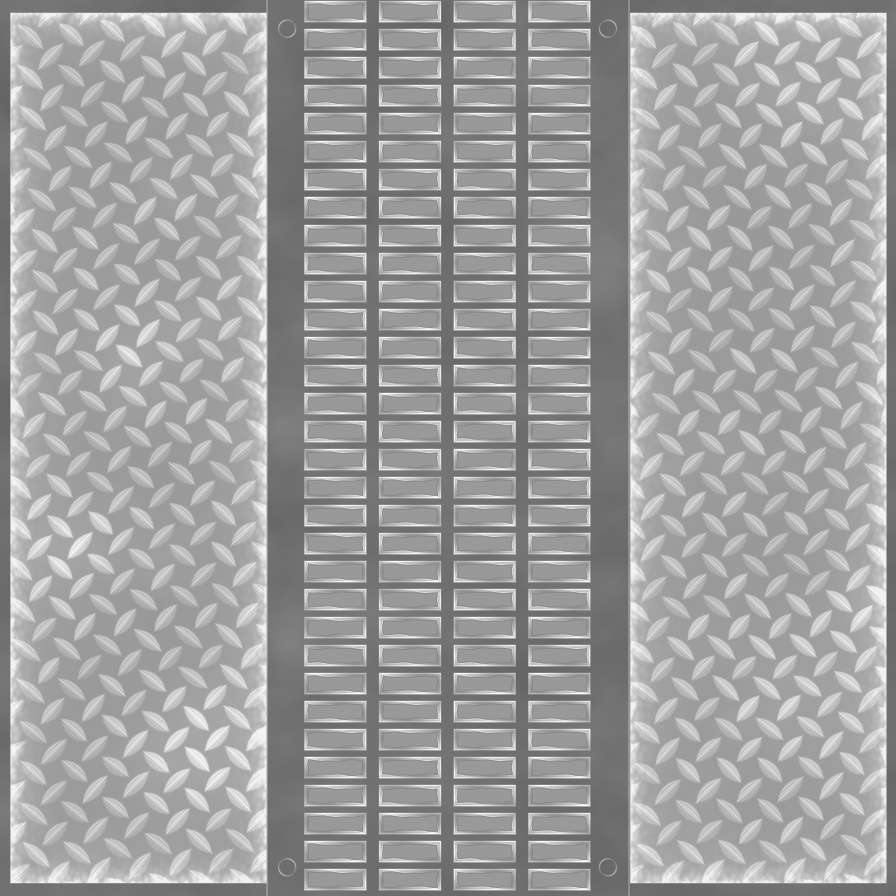
This texture map is drawn by a Shadertoy shader. Its source:

```glsl
float hash(vec2 p) {
    return fract(sin(dot(p, vec2(127.1, 311.7))) * 43758.5);
}

// Coverage of a shape from its signed distance, softened by a width
float fill(float d, float soft) {
    return 1.0 - smoothstep(-soft, soft, d);
}

float boxDist(vec2 p, vec2 halfSize) {
    vec2 d = abs(p) - halfSize;
    return length(max(d, 0.0)) + min(max(d.x, d.y), 0.0);
}

// Distance to the nearest scattered cell point
float cellular(vec2 p) {
    vec2 id = floor(p);
    float nearest = 1.0;
    for (int y = -1; y <= 1; y++) {
        for (int x = -1; x <= 1; x++) {
            vec2 c = id + vec2(x, y);
            vec2 point = c + vec2(hash(c), hash(c + 17.0));
            nearest = min(nearest, length(p - point));
        }
    }
    return nearest;
}

// Soft clouds from layered sines, about -1 to 1
float clouds(vec2 p) {
    float sum = 0.0, amp = 0.5;
    for (int i = 0; i < 4; i++) {
        sum += amp * sin(p.x + 1.7 * sin(p.y * 0.8)) * sin(p.y + 1.3 * sin(p.x * 0.7));
        p = mat2(1.2, 1.5, -1.5, 1.2) * p + 2.3;
        amp *= 0.6;
    }
    return sum;
}

float spot(vec2 p, vec2 center, float radius) {
    vec2 d = (p - center) / radius;
    return exp(-dot(d, d));
}

// One lattice of raised lens shapes: x is coverage, y is brightness
vec2 treads(vec2 p, float slant, float soft) {
    vec2 id = floor(p);
    vec2 f = p - id - 0.5;
    float wear = hash(id + slant * 9.0);
    float angle = slant * (0.76 + 0.12 * (wear - 0.5));
    vec2 axis = vec2(cos(angle), sin(angle));
    float along = dot(f, axis) / 0.43;
    float across = dot(f, vec2(-axis.y, axis.x));
    float halfWidth = 0.165 * (1.0 - along * along);
    float d = abs(across) - halfWidth;
    float side = across / max(halfWidth, 0.02);
    float ridge = exp(-pow((side - 0.15) * 3.0, 2.0));
    float rim = exp(-pow((side - 0.85) * 4.0, 2.0));
    float strokes = 0.025 * sin(across * 95.0 + along * 3.0 + wear * 6.0);
    float shade = 0.66 + 0.05 * wear + 0.12 * ridge + 0.10 * rim + strokes;
    return vec2(fill(d, soft), shade);
}

float treadPlate(vec2 p, float edge, float px) {
    float scuff = 1.0 - cellular(p * vec2(150.0, 110.0));
    float cloud = clouds(p * 17.0);
    vec2 grid = mat2(1.0, -0.06, 0.06, 1.0) * p * 21.9 + 0.06 * sin(p.yx * 23.0);
    vec2 rising = treads(grid, 1.0, px * 22.0 + 0.015);
    vec2 falling = treads(grid + 0.5, -1.0, px * 22.0 + 0.015);
    float polish = spot(p, vec2(0.22, 0.16), 0.075) + spot(p, vec2(0.08, 0.39), 0.05)
        + 0.6 * spot(p, vec2(0.15, 0.62), 0.06) + 0.6 * spot(p, vec2(0.9, 0.93), 0.08)
        + 0.6 * spot(p, vec2(0.9, 0.22), 0.09) + 0.7 * spot(p, vec2(0.97, 0.33), 0.04);
    float tone = 0.60 + 0.025 * max(cloud, 0.0) + 0.04 * polish;
    float lift = 0.03 * cloud + 0.14 * polish;
    tone = mix(tone, rising.y + lift, rising.x);
    tone = mix(tone, falling.y + lift, falling.x);
    // Worn, bright border
    tone += 0.10 * exp(-edge / 0.028) * (0.5 + 0.5 * scuff);
    tone += 0.25 * exp(-edge / 0.007) * (0.3 + scuff);
    return min(tone, 0.95);
}

// Slot with a bright ragged bevel around a flat face
float slot(float base, vec2 p, vec2 id, float px) {
    float seed = hash(id);
    vec2 halfSize = vec2(0.0348, 0.0122);
    float outer = boxDist(p, halfSize);
    float wave = sin(p.x * 110.0 + seed * 6.3) + 0.5 * sin(p.x * 270.0 + seed * 19.0);
    float ragged = 0.0005 * sin(p.y * 420.0 + seed * 9.0);
    float inner = boxDist(p, halfSize - vec2(0.0042 + ragged, 0.0040 + 0.0007 * wave));
    float gleam = 0.5 + 0.5 * sin(p.x * 75.0 + p.y * 130.0 + seed * 6.3);
    float bevel = 0.55 + 0.10 * gleam;
    bevel += (0.17 + 0.18 * gleam) * exp(-abs(outer + 0.0010) / 0.0009);
    bevel += 0.22 * gleam * exp(-abs(inner - 0.0007) / 0.0009);
    float tone = mix(base, bevel, fill(outer, px * 0.7));
    tone = mix(tone, 0.60, fill(inner, px * 0.7));
    return tone - 0.08 * fill(abs(inner + 0.0005) - 0.0004, px * 0.7);
}

void mainImage(out vec4 fragColor, in vec2 fragCoord) {
    vec2 p = fragCoord / iResolution.xy;
    float px = 1.0 / iResolution.y;

    // Dark mottled frame
    float tone = 0.435 + 0.045 * clouds(p * vec2(15.0, 19.0));
    tone += 0.06 * (spot(p, vec2(0.32, 0.52), 0.035) + spot(p, vec2(0.33, 0.29), 0.04));
    tone += 0.04 * spot(p, vec2(0.68, 0.71), 0.06);

    // Slotted center strip
    float strip = abs(p.x - 0.5);
    tone += 0.25 * fill(abs(strip - 0.202) - 0.0006, px * 0.8);
    vec2 grid = vec2((p.x - 0.3743) * 12.0 + 0.5, p.y * 32.0 - 0.084);
    vec2 id = floor(grid);
    if (id.x >= 0.0 && id.x < 4.0) {
        tone = slot(tone, (grid - id - 0.5) / vec2(12.0, 32.0), id, px);
    }

    // Corner screws
    vec2 screw = vec2(abs(p.x - 0.4995) - 0.179, abs(p.y - 0.5) - 0.468);
    float ring = abs(length(screw) - 0.0095) - 0.0006;
    tone += fill(ring, px * 0.8) * (0.22 + 0.12 * sin(atan(screw.y, screw.x) * 2.0));

    // Tread plates on both sides
    float panel = boxDist(vec2(abs(p.x - 0.5005) - 0.3459, p.y - 0.5), vec2(0.1430, 0.4857));
    float plate = treadPlate(p, max(-panel, 0.0), px);
    tone = mix(tone, plate, fill(panel, px * 0.8));

    fragColor = vec4(vec3(clamp(tone, 0.0, 1.0)), 1.0);
}
```
